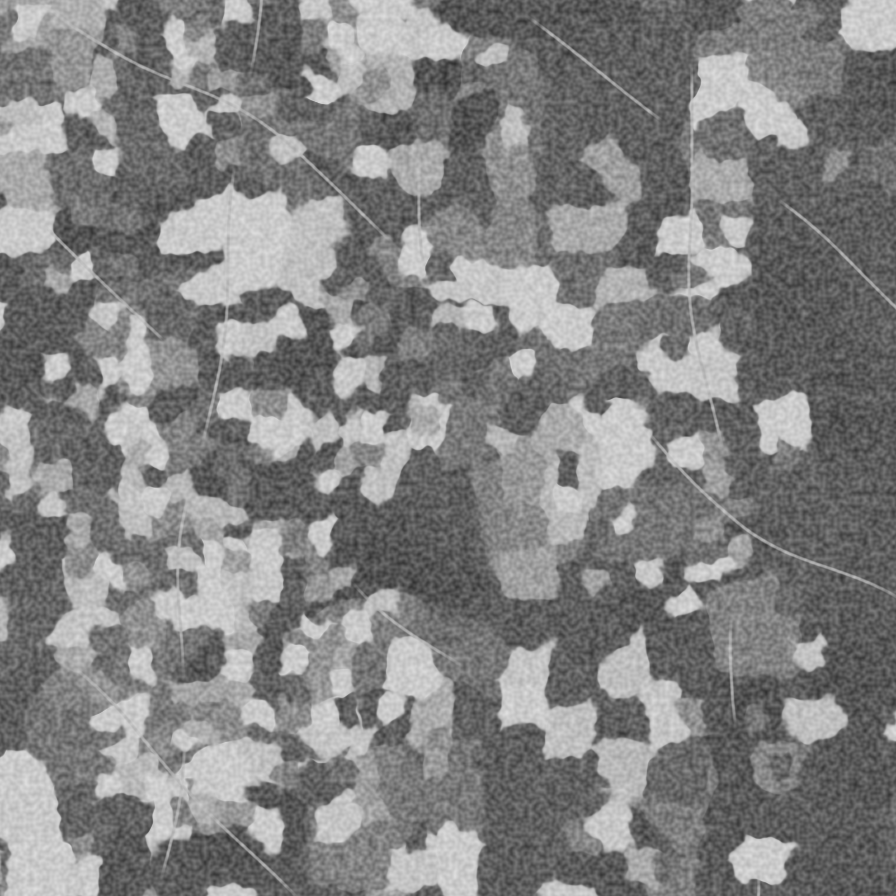
Give the GLSL for this texture, as a WebGL 2 fragment shader.

```glsl
#version 300 es
precision highp float;
// Grey aerial view of farmland: dark woods overlaid by three scales of
// squarish fields (soft Voronoi cells with a blocky metric), thin pale
// lanes, and a fine film grain. Gradient noise sets where fields cluster.

uniform vec2 u_resolution;
out vec4 outColor;

const float WOOD_TONE = 0.355;
const float DARK_FIELD = 0.38;
const float LIGHT_FIELD = 0.795;
const float LANE_TONE = 0.72;
const float LANE_HALF_WIDTH = 0.0016;
const int LANE_COUNT = 7;
const float COARSE_CELLS = 9.0;
const float MEDIUM_CELLS = 18.0;
const float SMALL_CELLS = 34.0;
const float EDGE_SOFTNESS = 0.0014;   // field edge blur, canvas units
const float GRAIN_CELLS = 190.0;
const float GRAIN_AMOUNT = 0.17;

// Integer hash giving three values in 0..1
vec3 hash3(vec2 cell, float seed) {
    uvec3 v = uvec3(ivec3(vec3(cell, seed)));
    v = v * 1664525u + 1013904223u;
    v.x += v.y * v.z; v.y += v.z * v.x; v.z += v.x * v.y;
    v ^= v >> 16u;
    v.x += v.y * v.z; v.y += v.z * v.x; v.z += v.x * v.y;
    return vec3(v >> 8u) / 16777216.0;
}

float cornerGradient(vec2 cell, vec2 offset, float seed) {
    float a = 6.28318 * hash3(cell, seed).x;
    return dot(vec2(cos(a), sin(a)), offset);
}

float gradientNoise(vec2 p, float seed) {
    vec2 i = floor(p), f = p - i;
    vec2 s = f * f * f * (f * (f * 6.0 - 15.0) + 10.0);
    vec2 e = vec2(0.0, 1.0);
    return mix(
        mix(cornerGradient(i, f, seed), cornerGradient(i + e.yx, f - e.yx, seed), s.x),
        mix(cornerGradient(i + e.xy, f - e.xy, seed), cornerGradient(i + e.yy, f - e.yy, seed), s.x),
        s.y);
}

// How farmed a region is: low in woods and towards the right edge
float farmDensity(vec2 p) {
    return 0.85 * gradientNoise(p * 4.0, 11.0) + 0.5 * gradientNoise(p * 9.0, 12.0)
         - 0.30 * smoothstep(0.84, 1.0, p.x);
}

// Blended field value (x, 0..1) and coverage (y) of one layer of cells
vec2 fieldLayer(vec2 p, float cells, float cover, float seed) {
    vec2 q = p * cells, base = floor(q);
    float sharpness = 1.0 / (EDGE_SOFTNESS * cells);
    float total = 1e-20, covered = 1e-20, value = 0.0;
    for (int y = -1; y <= 1; y++)
    for (int x = -1; x <= 1; x++) {
        vec2 cell = base + vec2(x, y);
        vec3 place = hash3(cell, seed), kind = hash3(cell, seed + 1.0);
        vec2 centre = cell + 0.5 + 0.72 * (place.xy - 0.5);
        vec2 d = q - centre;
        float tilt = 0.5 * (place.z - 0.5);
        d = mat2(cos(tilt), sin(tilt), -sin(tilt), cos(tilt)) * d;
        float aspect = exp2(0.9 * (kind.z - 0.5));
        d *= vec2(aspect, 1.0 / aspect);
        d *= d;
        float blocky = sqrt(sqrt(dot(d, d)));
        float w = exp(-sharpness * blocky);
        vec2 site = centre / cells;
        float present = step(kind.x, cover + farmDensity(site));
        float v = clamp(kind.y + 0.6 * gradientNoise(site * 8.0, 21.0), 0.0, 1.0);
        total += w;
        covered += w * present;
        value += w * present * v;
    }
    return vec2(value / covered, covered / total);
}

float fieldTone(float v) {
    return mix(DARK_FIELD, LIGHT_FIELD, smoothstep(0.0, 0.76, v));
}

// Broken pale lanes: alternately diagonal and nearly upright
float lanes(vec2 p, float pixel) {
    float mask = 0.0;
    for (int i = 0; i < LANE_COUNT; i++) {
        float k = float(i);
        vec3 h = hash3(vec2(k, 3.0), 31.0);
        float angle = (i % 2 == 0 ? 0.85 : 0.0) + 0.25 * (h.x - 0.5);
        vec2 normal = vec2(cos(angle), sin(angle));
        vec2 along = vec2(-normal.y, normal.x);
        float t = dot(p - 0.5, along);
        float bend = 0.05 * gradientNoise(vec2(t * 3.5, k + 0.5), 32.0);
        float offset = (k + 0.5 + 0.6 * (h.y - 0.5)) / float(LANE_COUNT) - 0.5;
        float d = abs(dot(p - 0.5, normal) - offset - bend);
        float line = 1.0 - smoothstep(-pixel, pixel, d - LANE_HALF_WIDTH);
        float broken = smoothstep(-0.05, 0.15, gradientNoise(vec2(t * 5.0, k + 0.3), 33.0));
        mask = max(mask, line * broken);
    }
    return mask;
}

void main() {
    vec2 p = gl_FragCoord.xy / u_resolution.y;
    float pixel = max(1.0 / u_resolution.y, 0.0012);

    // Ragged, slightly bent field outlines
    vec2 slow = vec2(gradientNoise(p * 5.0, 1.0), gradientNoise(p * 5.0, 2.0));
    vec2 ragged = vec2(gradientNoise(p * 75.0, 3.0), gradientNoise(p * 75.0, 4.0));
    vec2 q = p + 0.022 * slow + 0.006 * ragged;

    // Woods, then fields from coarse to small
    float tone = WOOD_TONE + 0.07 * gradientNoise(p * 7.0, 5.0);
    vec2 coarse = fieldLayer(q, COARSE_CELLS, 0.45, 41.0);
    tone = mix(tone, mix(0.37, 0.53, coarse.x), coarse.y);
    vec2 medium = fieldLayer(q, MEDIUM_CELLS, 0.42, 51.0);
    tone = mix(tone, fieldTone(medium.x), medium.y);
    vec2 small = fieldLayer(q + 0.37, SMALL_CELLS, 0.30, 61.0);
    tone = mix(tone, fieldTone(small.x), small.y);
    tone = mix(tone, LANE_TONE, 0.8 * lanes(p, pixel));

    // Mottling and grain, weaker on pale ground
    float grain = gradientNoise(p * GRAIN_CELLS, 6.0)
                + 0.6 * gradientNoise(p * GRAIN_CELLS * 0.45, 7.0);
    tone += GRAIN_AMOUNT * grain * mix(1.0, 0.55, smoothstep(0.5, 0.8, tone));
    outColor = vec4(vec3(clamp(tone, 0.0, 1.0)), 1.0);
}
```
